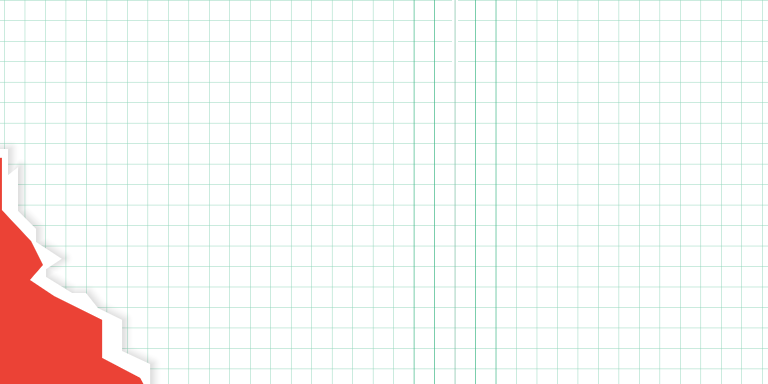
Write a Shadertoy shader that draws this pattern.

```glsl
// Green-ruled graph paper with a torn red sheet in the lower left corner.
// The grid is box-filtered hairlines; the sheet is two polygon distance fields,
// a white torn rim under a red face, with a soft shadow cast on the paper.

// Adds one polygon edge to a squared distance and flips the inside sign.
void addEdge(vec2 p, vec2 a, vec2 b, inout float distSq, inout float side) {
    vec2 edge = b - a, toP = p - a;
    vec2 gap = toP - edge * clamp(dot(toP, edge) / dot(edge, edge), 0.0, 1.0);
    distSq = min(distSq, dot(gap, gap));
    bvec3 crossing = bvec3(p.y >= a.y, p.y < b.y, edge.x * toP.y > edge.y * toP.x);
    if (all(crossing) || all(not(crossing))) side = -side;
}

float rimDistance(vec2 p) {
    vec2 v[18] = vec2[18](
        vec2(-5, 61.2), vec2(2.1, 61.2), vec2(2.1, 54.4), vec2(4.7, 56.5),
        vec2(4.7, 45.1), vec2(9.4, 40.4), vec2(9.4, 37), vec2(16.1, 32.6),
        vec2(12, 29.9), vec2(12, 27.9), vec2(18.8, 23.7), vec2(22.4, 23.7),
        vec2(25.5, 19.8), vec2(31.8, 16.7), vec2(31.8, 8.6), vec2(39.1, 5.2),
        vec2(39.1, -5), vec2(-5, -5));
    float distSq = 1e5, side = 1.0;
    for (int i = 0; i < 18; i++) addEdge(p, v[i], v[(i + 1) % 18], distSq, side);
    return side * sqrt(distSq);
}

float faceDistance(vec2 p) {
    vec2 v[12] = vec2[12](
        vec2(-5, 58.9), vec2(0.5, 58.9), vec2(0.5, 45.3), vec2(8.1, 37.2),
        vec2(11.2, 31), vec2(7.8, 27.1), vec2(14.1, 22.9), vec2(26.6, 16.7),
        vec2(26.6, 6.8), vec2(36.5, 1.6), vec2(40, -5), vec2(-5, -5));
    float distSq = 1e5, side = 1.0;
    for (int i = 0; i < 12; i++) addEdge(p, v[i], v[(i + 1) % 12], distSq, side);
    return side * sqrt(distSq);
}

// Share of a pixel covered by a thin line at the given distance.
float hairline(float dist, float width, float pixel) {
    return clamp((0.5 * (pixel + width) - abs(dist)) / pixel, 0.0, min(1.0, width / pixel));
}

void mainImage(out vec4 fragColor, in vec2 fragCoord) {
    // Hundredths of the canvas height
    float pixel = 100.0 / iResolution.y;
    vec2 p = fragCoord * pixel;

    // Ruled grid, counted from the left and from the top
    float pitch = 16.0 / 3.0;
    vec2 cell = vec2(p.x - 1.17, 99.93 - p.y) / pitch;
    vec2 nearest = floor(cell + 0.5);
    vec2 offset = (cell - nearest) * pitch;

    // Five stronger columns, the middle one paler, with a gap in the top rows
    float strong = step(abs(nearest.x - 22.0), 2.5);
    float middle = step(abs(nearest.x - 22.0), 0.5);
    float column = hairline(offset.x, mix(0.12, 0.18, strong), pixel);
    float row = hairline(offset.y, 0.12, pixel);
    row *= 1.0 - step(abs(p.x - 118.5), 0.9) * step(80.0, p.y);
    vec3 lightGreen = vec3(0.55, 0.83, 0.72);
    vec3 columnColor = mix(lightGreen, vec3(0.25, 0.72, 0.53), strong);
    columnColor = mix(columnColor, vec3(0.48, 0.74, 0.64), middle);
    vec3 color = mix(vec3(1.0), lightGreen, row);
    color = mix(color, columnColor, column);

    // Soft shadow, then the torn white rim and the red face
    float shadow = 1.0 - smoothstep(-2.2, 2.4, rimDistance(p - vec2(0.7, 0.1)));
    color *= 1.0 - 0.18 * shadow;
    color = mix(color, vec3(1.0), clamp(0.5 - rimDistance(p) / pixel, 0.0, 1.0));
    color = mix(color, vec3(0.92, 0.26, 0.21), clamp(0.5 - faceDistance(p) / pixel, 0.0, 1.0));
    fragColor = vec4(color, 1.0);
}
```
